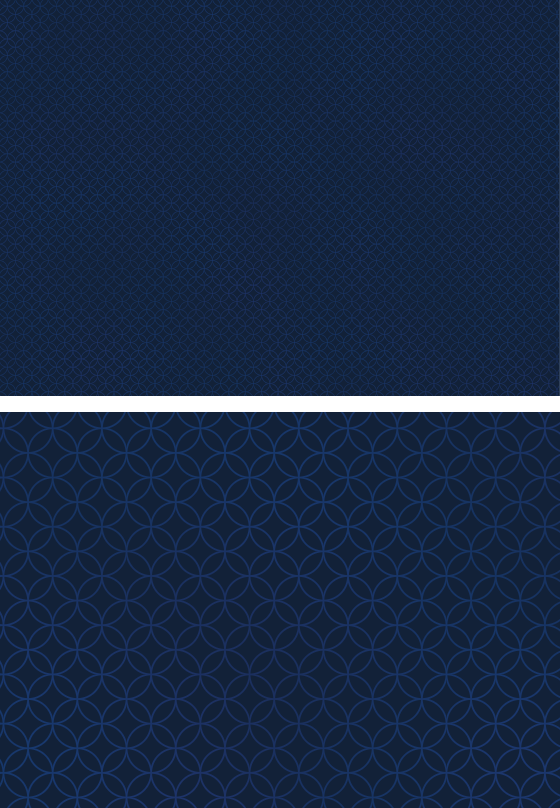
Top, the full canvas; bottom, a detail of the centre.
Give the GLSL for this pattern, as a Shadertoy shader.

```glsl
// Fine blue lattice of overlapping circles forming four-petal rosettes on navy.

#define REPEATS_ACROSS 34.13
#define CIRCLE_RADIUS 0.5
#define LINE_WIDTH 0.036
#define LATTICE_OFFSET vec2(0.447, 0.876)
#define GROUND_COLOR vec3(0.070, 0.130, 0.220)
#define LINE_COLOR vec3(0.088, 0.206, 0.396)
#define TINT_COLOR vec3(0.115, 0.196, 0.400)
#define EDGE_COLOR vec3(0.200, 0.270, 0.370)
#define EDGE_WIDTH 0.0015
#define DRIFT_SCALE 7.0
#define DRIFT_AMOUNT 0.35

// Pseudo-random gradient direction for a noise corner.
vec2 hashGradient(vec2 cell) {
    float angle = 6.2832 * fract(sin(dot(cell, vec2(127.1, 311.7))) * 43758.5);
    return vec2(cos(angle), sin(angle));
}

// Gradient noise, roughly -0.7 to 0.7.
float gradientNoise(vec2 p) {
    vec2 cell = floor(p);
    vec2 f = p - cell;
    vec2 u = f * f * f * (f * (f * 6.0 - 15.0) + 10.0);
    float a = dot(hashGradient(cell), f);
    float b = dot(hashGradient(cell + vec2(1, 0)), f - vec2(1, 0));
    float c = dot(hashGradient(cell + vec2(0, 1)), f - vec2(0, 1));
    float d = dot(hashGradient(cell + vec2(1, 1)), f - vec2(1, 1));
    return mix(mix(a, b, u.x), mix(c, d, u.x), u.y);
}

// Signed distance to the circle of the surrounding unit cell.
float circleDistance(vec2 p) {
    return length(fract(p + 0.5) - 0.5) - CIRCLE_RADIUS;
}

// Share of a pixel covered by the stroke, correct for lines thinner than a pixel.
float strokeCoverage(float dist, float pixel) {
    float nearEdge = max(dist - 0.5 * pixel, -0.5 * LINE_WIDTH);
    float farEdge = min(dist + 0.5 * pixel, 0.5 * LINE_WIDTH);
    return clamp((farEdge - nearEdge) / pixel, 0.0, 1.0);
}

void mainImage(out vec4 fragColor, in vec2 fragCoord) {
    // Cell units, measured from the top left corner.
    float pixel = REPEATS_ACROSS / iResolution.x;
    vec2 p = vec2(fragCoord.x, iResolution.y - fragCoord.y) * pixel - LATTICE_OFFSET;

    // Two square grids of touching circles, shifted by half a cell.
    float gridA = strokeCoverage(circleDistance(p), pixel);
    float gridB = strokeCoverage(circleDistance(p + 0.5), pixel);
    float lines = 1.0 - (1.0 - gridA) * (1.0 - gridB);

    // Slow drift in the strength and hue of the lines.
    vec2 uv = fragCoord / iResolution.x;
    float strength = 1.0 + DRIFT_AMOUNT * gradientNoise(uv * DRIFT_SCALE);
    float tint = smoothstep(-0.4, 0.6, gradientNoise(uv * DRIFT_SCALE + 17.3));
    vec3 lineColor = mix(LINE_COLOR, TINT_COLOR, tint);
    vec3 color = mix(GROUND_COLOR, lineColor, lines * strength);

    // Pale sliver along the right edge.
    float halfPixel = 0.5 / iResolution.x;
    float edge = clamp((uv.x + halfPixel - 1.0 + EDGE_WIDTH) / (2.0 * halfPixel), 0.0, 1.0);
    fragColor = vec4(mix(color, EDGE_COLOR, edge), 1.0);
}
```
